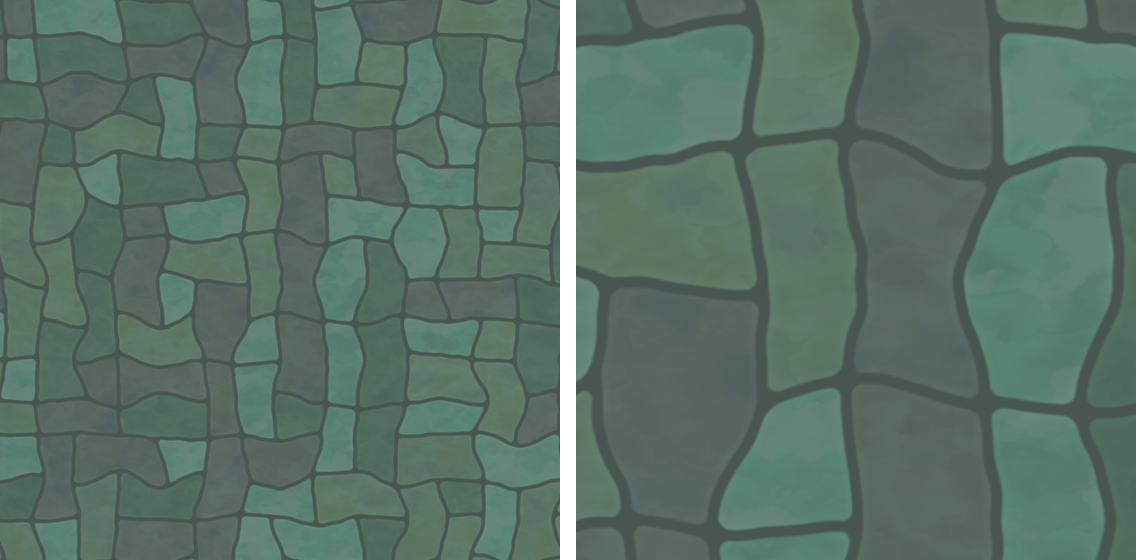
Left: the whole. Right: its middle third, enlarged.
Reproduce this texture procedurally as a WebGL 2 fragment shader.

```glsl
#version 300 es
precision highp float;
// Irregular paving of green slate blocks with watercolour mottling and dark joints.

#define CELLS 14.0     // grid cells along the canvas height
#define WARP 0.50      // drift of the grid corners, in cells
#define WOBBLE 0.05    // small waviness of the edges, in cells
#define JOINT 0.046    // half width of a joint, in cells
#define CORNER 0.10    // corner radius of a block, in cells
#define SOFTNESS 0.012 // edge blur, in cells
#define MOTTLE 1.7     // blotch frequency per cell
#define SEED 23.0

uniform vec2 u_resolution;
out vec4 fragColor;

const vec3 GROUT = vec3(0.282, 0.333, 0.314);
const vec3 SLATE = vec3(0.295, 0.365, 0.385);
const vec3 OLIVE = vec3(0.365, 0.450, 0.345);
const vec3 PALE  = vec3(0.430, 0.525, 0.490);
const vec3 STONES[4] = vec3[4](
    vec3(0.355, 0.525, 0.465),   // teal
    vec3(0.315, 0.428, 0.373),   // deep green
    vec3(0.372, 0.478, 0.412),   // moss green
    vec3(0.355, 0.405, 0.382));  // grey

float hash(vec2 p) {
    vec3 q = fract(vec3(p.xyx) * 0.1031);
    q += dot(q, q.yzx + 33.33);
    return fract((q.x + q.y) * q.z);
}

float noise(vec2 p) {
    vec2 i = floor(p), f = fract(p);
    f = f * f * (3.0 - 2.0 * f);
    return mix(mix(hash(i), hash(i + vec2(1, 0)), f.x),
               mix(hash(i + vec2(0, 1)), hash(i + vec2(1, 1)), f.x), f.y);
}

float fbm(vec2 p) {
    float sum = 0.0, amp = 0.5;
    for (int i = 0; i < 5; i++) {
        sum += amp * noise(p);
        p = mat2(1.6, 1.2, -1.2, 1.6) * p + 7.3;
        amp *= 0.5;
    }
    return sum / 0.97;
}

// The four neighbour directions
vec2 side(int k) {
    float s = k < 2 ? 1.0 : -1.0;
    return k % 2 == 0 ? vec2(s, 0) : vec2(0, s);
}

// Random weight shared by the two cells on either side of an edge
float bond(vec2 cell, vec2 dir) {
    return hash(2.0 * cell + dir + SEED);
}

vec2 strongest(vec2 cell) {
    vec2 best = vec2(0);
    float top = -1.0;
    for (int k = 0; k < 4; k++) {
        float w = bond(cell, side(k));
        if (w > top) { top = w; best = side(k); }
    }
    return best;
}

// First round: cells join when each is the other's strongest bond
vec2 firstPartner(vec2 cell) {
    vec2 d = strongest(cell);
    return strongest(cell + d) == -d ? d : vec2(0);
}

vec2 strongestFree(vec2 cell) {
    vec2 best = vec2(0);
    float top = -1.0;
    for (int k = 0; k < 4; k++) {
        vec2 d = side(k);
        float w = bond(cell, d);
        if (w > top && firstPartner(cell + d) == vec2(0)) { top = w; best = d; }
    }
    return best;
}

// Second round: cells left over join in the same way, the rest stay single
vec2 partner(vec2 cell) {
    vec2 d = firstPartner(cell);
    if (d != vec2(0)) return d;
    d = strongestFree(cell);
    return strongestFree(cell + d) == -d ? d : vec2(0);
}

void main() {
    // Warped grid and its local stretch, which keeps the joints even
    vec2 flat_p = gl_FragCoord.xy / u_resolution.y * CELLS;
    float pixel = CELLS / u_resolution.y;
    vec2 p = flat_p + WARP * (vec2(noise(flat_p + 41.0), noise(flat_p + 87.0)) - 0.5);
    p += WOBBLE * (vec2(noise(flat_p * 4.0 + 11.0), noise(flat_p * 4.0 + 59.0)) - 0.5);
    vec2 dx = dFdx(p), dy = dFdy(p);
    vec2 stretch = max(vec2(length(vec2(dx.x, dy.x)), length(vec2(dx.y, dy.y))) / pixel, 0.3);

    // Block of one or two cells, and the distance to its rounded outline
    vec2 cell = floor(p), d = partner(cell);
    vec2 lo = min(cell, cell + d), hi = max(cell, cell + d) + 1.0;
    vec2 q = (abs(p - 0.5 * (lo + hi)) - 0.5 * (hi - lo)) / stretch + JOINT + CORNER;
    float dist = length(max(q, 0.0)) + min(max(q.x, q.y), 0.0) - CORNER;

    // Stone colour, spread so that neighbours mostly differ
    float id = hash(lo + 131.0);
    int kind = int(mod(lo.x + 2.0 * lo.y + floor(id * 1.2) + 0.5, 4.0));
    vec3 stone = STONES[kind] * (0.975 + 0.05 * hash(lo + 71.0));

    // Ragged washes of pigment, wider than tall
    vec2 s = flat_p * vec2(1.0, 1.5) * MOTTLE + 37.0 * vec2(id, hash(lo + 211.0));
    s += 0.5 * (vec2(fbm(s * 2.0 + 3.0), fbm(s * 2.0 + 19.0)) - 0.5);
    float shade = fbm(s), tint = fbm(s * 0.8 + 53.0), bloom = fbm(s * 0.9 + 97.0);
    stone *= 1.0 + 0.18 * (shade - 0.5);
    stone *= 1.0 - 0.045 * smoothstep(0.53, 0.58, shade);
    stone = mix(stone, SLATE, (kind == 3 ? 0.45 : 0.18) * smoothstep(0.54, 0.68, tint));
    stone = mix(stone, OLIVE, (kind == 2 ? 0.50 : 0.15) * smoothstep(0.46, 0.32, tint));
    stone = mix(stone, PALE, (kind == 0 ? 0.50 : 0.12) * smoothstep(0.51, 0.60, bloom));

    // Faint light rim, then the joint
    stone *= 1.0 + 0.03 * smoothstep(-0.09, -0.02, dist);
    float blur = SOFTNESS + 0.6 * pixel;
    fragColor = vec4(mix(stone, GROUT, smoothstep(-blur, blur, dist)), 1.0);
}
```
